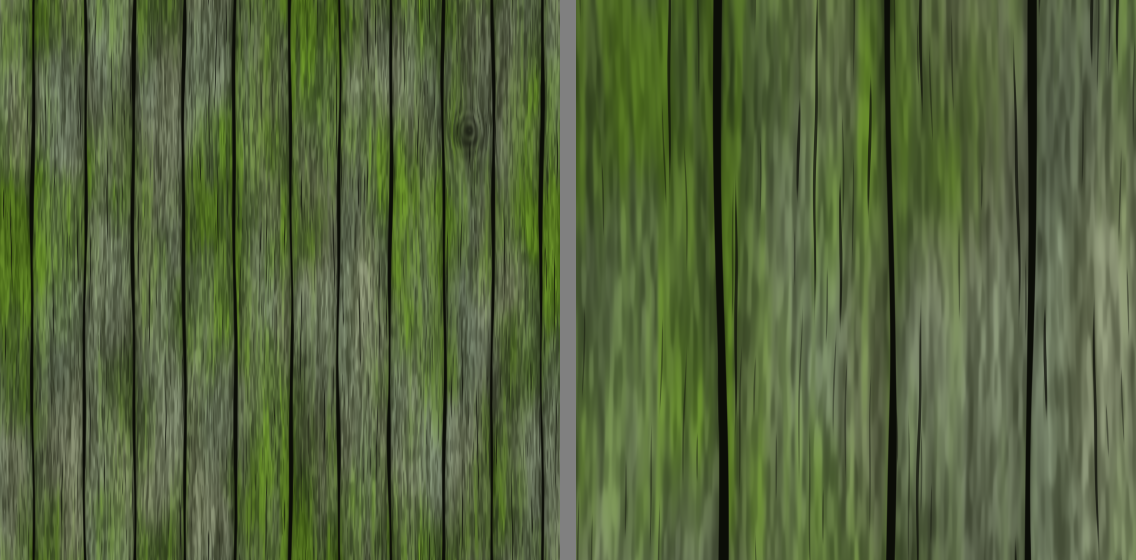
Left, the full canvas; right, a detail of the centre.
Give the GLSL for this texture, as a Shadertoy shader.

```glsl
// Eleven weathered vertical planks with dark uneven gaps, cracks, a knot and moss.
// Wrapping cellular noise, stretched along the planks, gives grain and moss;
// layered sines bend the gaps, and a jittered grid scatters the cracks.

const float TAU = 6.28318;
const float PLANKS = 11.0;
const float FIRST_GAP = 0.67;             // in plank widths from the left
const vec2 KNOT = vec2(0.836, 0.763);

const vec3 WOOD_DARK = vec3(0.28, 0.31, 0.215);
const vec3 WOOD_PALE = vec3(0.505, 0.545, 0.44);
const vec3 MOSS_DARK = vec3(0.20, 0.30, 0.09);
const vec3 MOSS_LIGHT = vec3(0.36, 0.48, 0.17);
const vec3 MOSS_VIVID = vec3(0.36, 0.56, 0.03);
const vec3 GAP_COLOUR = vec3(0.045, 0.05, 0.028);

float hash(vec2 p) {
    vec3 q = fract(p.xyx * 0.1031);
    q += dot(q, q.yzx + 33.33);
    return fract((q.x + q.y) * q.z);
}

// Smooth cellular noise: random cell values blended by distance, period 1.
float cellNoise(vec2 p, vec2 cells) {
    p *= cells;
    vec2 base = floor(p);
    float sum = 0.0, total = 0.0;
    for (int j = -1; j <= 1; j++)
    for (int i = -1; i <= 1; i++) {
        vec2 cell = base + vec2(i, j);
        vec2 id = mod(cell, cells);
        vec2 site = 0.2 + 0.6 * vec2(hash(id + 71.0), hash(id + 139.0));
        vec2 d = p - cell - site;
        float weight = exp(-4.0 * dot(d, d));
        sum += weight * hash(id + cells.yx);
        total += weight;
    }
    return sum / total;
}

// Horizontal position of gap k at height y.
float gapCentre(float k, float y) {
    float seed = hash(vec2(mod(k, PLANKS), 5.0));
    float wobble = 0.022 * sin(TAU * (y + seed)) + 0.01 * sin(TAU * (3.0 * y + 7.0 * seed));
    return (k + FIRST_GAP + 0.12 * (seed - 0.5) + wobble) / PLANKS;
}

// Tapered vertical cracks, at most one in each cell of a staggered grid.
float cracks(vec2 p, vec2 cells, float chance, float width, float px) {
    p.x += 0.0007 * sin(TAU * 4.0 * p.y) + 0.0003 * sin(TAU * 11.0 * p.y + 9.0 * p.x);
    float column = mod(floor(p.x * cells.x), cells.x);
    p.y += hash(vec2(column, cells.y));
    vec2 id = vec2(column, mod(floor(p.y * cells.y), cells.y));
    vec2 local = fract(p * cells) - 0.5;
    float offset = 0.5 * (hash(id + 23.0) - 0.5);
    float halfLength = mix(0.12, 0.48, hash(id + 47.0));
    float taper = 1.0 - abs(local.y) / halfLength;
    float w = width * sqrt(max(taper, 0.0));
    float d = abs(local.x - offset) / cells.x;
    float line = 1.0 - smoothstep(w - px, w + px, d);
    return line * smoothstep(0.0, 0.4, taper) * step(hash(id + 91.0), chance);
}

void mainImage(out vec4 fragColor, in vec2 fragCoord) {
    vec2 uv = fragCoord / iResolution.xy;
    float px = 0.7 / iResolution.x;

    // Nearest gap, and the plank to the right of the last gap passed
    float nearest = round(uv.x * PLANKS - FIRST_GAP);
    float plank = nearest - 2.0, edge = 1.0, nearGap = nearest;
    for (int i = -1; i <= 1; i++) {
        float k = nearest + float(i);
        float d = uv.x - gapCentre(k, uv.y);
        if (d > 0.0) plank = k;
        if (abs(d) < edge) { edge = abs(d); nearGap = k; }
    }
    plank = mod(plank, PLANKS);
    nearGap = mod(nearGap, PLANKS);
    float seed = hash(vec2(plank, 31.0));

    // Grain coordinates: shifted per plank and bent around the knot
    vec2 knotOffset = (uv - KNOT) / vec2(0.026, 0.034);
    float knot = exp(-dot(knotOffset, knotOffset));
    vec2 p = uv + vec2(0.0, seed);
    p.x += 0.0012 * sin(TAU * (2.0 * p.y + seed)) - 0.016 * knotOffset.x * knot;

    float streak = cellNoise(p, vec2(110.0, 4.0));
    float fibre = cellNoise(p, vec2(260.0, 13.0));
    float hair = cellNoise(p, vec2(420.0, 46.0));
    float patches = cellNoise(p, vec2(19.0, 6.0));
    float grain = 0.28 * streak + 0.30 * fibre + 0.26 * hair + 0.16 * patches;

    // Weathered wood, tinted slightly between warm and cool grey
    vec3 colour = mix(WOOD_DARK, WOOD_PALE, smoothstep(0.15, 0.78, grain));
    float tint = cellNoise(p + 0.37, vec2(23.0, 5.0));
    colour *= mix(vec3(1.02, 0.99, 0.97), vec3(0.96, 1.0, 1.02), tint);

    // Moss: broad soft clouds broken up by streaks
    float cloud = cellNoise(uv + vec2(0.0, 0.15 * seed), vec2(12.0, 5.0));
    float tuft = cellNoise(p, vec2(36.0, 11.0));
    float cover = 0.50 * cloud + 0.22 * tuft + 0.16 * streak + 0.12 * fibre;
    cover += 0.06 * (seed - 0.5) + 0.06 * exp(-edge * 110.0);
    float moss = smoothstep(0.33, 0.74, cover);
    vec3 mossColour = mix(MOSS_DARK, MOSS_LIGHT, smoothstep(0.2, 0.8, grain));
    mossColour = mix(mossColour, MOSS_VIVID, 0.5 * smoothstep(0.60, 0.80, cover));
    colour = mix(colour, mossColour, 0.85 * moss);

    // Damp shading, fibre contrast and darker plank sides
    float damp = cellNoise(uv + 0.61, vec2(15.0, 6.0));
    colour *= mix(0.88, 1.07, smoothstep(0.15, 0.75, damp));
    colour *= 0.87 + 0.26 * mix(fibre, hair, 0.55);
    colour *= 1.0 - 0.36 * exp(-edge * 190.0);

    // Knot with oval rings
    float rings = 0.5 + 0.5 * sin(11.0 * length(knotOffset + 0.25 * (streak - 0.5)) + knotOffset.x);
    colour *= 1.0 - knot * (0.16 + 0.32 * rings);

    // Long cracks, fine checks, then the gaps
    float split = cracks(p, vec2(66.0, 4.0), 0.32, 0.0009, px);
    float check = cracks(p + 0.43, vec2(143.0, 8.0), 0.42, 0.0005, px);
    colour = mix(colour, GAP_COLOUR, max(0.75 * split, 0.42 * check));
    float gapWidth = mix(0.0006, 0.0038, cellNoise(vec2(nearGap / PLANKS, uv.y), vec2(PLANKS, 7.0)));
    float gap = 1.0 - smoothstep(gapWidth - px, gapWidth + 1.5 * px, edge);
    fragColor = vec4(mix(colour, GAP_COLOUR, gap), 1.0);
}
```
